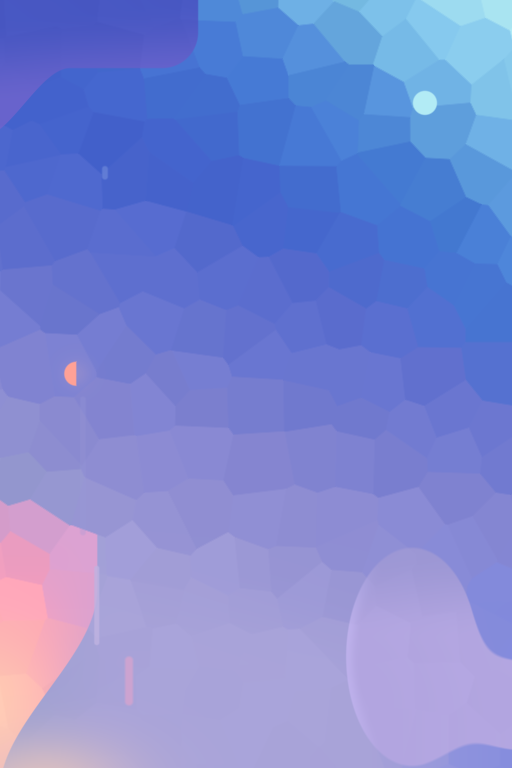
A Shadertoy shader for this background:

```glsl
// Faceted dusk gradient: cellular noise samples a smooth colour field once per cell,
// running from cyan through deep blue to lavender. Soft blobs, a pink corner glow,
// two small discs and faint vertical streaks are laid over it with distance functions.

const float CELLS = 11.0; // cells across the canvas width

vec2 hash2(vec2 p) {
    return fract(sin(vec2(dot(p, vec2(127.1, 311.7)), dot(p, vec2(269.5, 183.3)))) * 43758.5);
}

vec2 siteOf(vec2 id) { return (id + 0.1 + 0.8 * hash2(id)) / CELLS; }

// Coverage of a shape from its signed distance, one pixel soft.
float cover(float d) {
    float px = 1.0 / iResolution.x;
    return 1.0 - smoothstep(-px, px, d);
}

float smoothMin(float a, float b, float k) {
    float h = max(k - abs(a - b), 0.0) / k;
    return min(a, b) - h * h * k * 0.25;
}

// Vertical streak with a soft edge.
float streak(vec2 p, float x, float bottom, float top, float width) {
    float d = length(vec2(p.x - x, p.y - clamp(p.y, bottom, top)));
    return 1.0 - smoothstep(0.4 * width, width, d);
}

vec3 skyField(vec2 p) {
    float fall = 1.5 - p.y - 0.3 * p.x;             // slanted descent from the top
    float corner = 0.8 * (1.0 - p.x) + 1.5 - p.y;   // distance from the upper right
    vec3 c = vec3(0.265, 0.385, 0.80);
    c = mix(c, vec3(0.36, 0.43, 0.81), smoothstep(0.20, 0.45, fall));
    c = mix(c, vec3(0.53, 0.53, 0.82), smoothstep(0.40, 0.80, fall));
    c = mix(c, vec3(0.66, 0.64, 0.85), smoothstep(0.72, 1.15, fall));
    c = mix(c, vec3(0.49, 0.53, 0.87), 0.8 * smoothstep(0.70, 1.0, p.x) * smoothstep(0.7, 0.9, fall));
    c = mix(c, vec3(0.58, 0.62, 0.79), 0.5 * smoothstep(0.25, 0.0, p.x) * smoothstep(0.75, 0.95, fall));
    c = mix(c, vec3(0.27, 0.48, 0.83), 1.0 - smoothstep(0.48, 0.88, corner));
    c = mix(c, vec3(0.34, 0.58, 0.86), 1.0 - smoothstep(0.36, 0.56, corner));
    c = mix(c, vec3(0.47, 0.74, 0.90), 1.0 - smoothstep(0.20, 0.44, corner));
    return mix(c, vec3(0.67, 0.90, 0.95), 1.0 - smoothstep(0.0, 0.24, corner));
}

vec3 pinkField(vec2 p) {
    vec3 c = mix(vec3(1.0, 0.59, 0.73), vec3(0.76, 0.60, 0.81), smoothstep(0.33, 0.53, p.y));
    c = mix(c, vec3(0.84, 0.62, 0.82), smoothstep(0.05, 0.19, p.x));
    vec2 q = (p - vec2(-0.02, 0.12)) / vec2(0.15, 0.20);
    return mix(c, vec3(1.0, 0.79, 0.70), exp(-dot(q, q)));
}

// Colour of one cell; the facets melt into the gradient near the lower left.
vec3 cellColor(vec2 id, vec2 p) {
    vec2 site = siteOf(id);
    float melt = (1.0 - smoothstep(0.15, 0.48, p.y)) * (1.0 - 0.5 * smoothstep(0.5, 0.8, p.x));
    vec2 at = mix(site, p, 0.8 * melt);
    float shade = hash2(id + 7.0).x - 0.5;
    float light = smoothstep(0.7, 0.2, 0.8 * (1.0 - site.x) + 1.5 - site.y);
    vec3 c = skyField(at) + shade * mix(0.018, 0.055, light) * (1.0 - 0.6 * melt);

    // Pink patch: ragged top made of cells, smooth curved right side.
    float ragged = step(site.y, 0.52 - 0.6 * site.x);
    float side = cover(p.x - 0.19 * smoothstep(-0.043, 0.348, p.y));
    return mix(c, pinkField(at) + 0.03 * shade, ragged * side);
}

vec3 facets(vec2 p) {
    vec2 base = floor(p * CELLS), id1 = base, id2 = base;
    float d1 = 9.0, d2 = 9.0;
    for (int j = -2; j <= 2; j++)
    for (int i = -2; i <= 2; i++) {
        vec2 id = base + vec2(i, j);
        float d = length(siteOf(id) - p);
        if (d < d1) { d2 = d1; id2 = id1; d1 = d; id1 = id; }
        else if (d < d2) { d2 = d; id2 = id; }
    }
    vec2 a = siteOf(id1) - p, b = siteOf(id2) - p;
    float border = dot(0.5 * (a + b), normalize(b - a));
    float blend = 0.5 * (1.0 - smoothstep(0.0, 1.0 / iResolution.x, border));
    return mix(cellColor(id1, p), cellColor(id2, p), blend);
}

void mainImage(out vec4 fragColor, in vec2 fragCoord) {
    vec2 p = fragCoord / iResolution.xy * vec2(1.0, 1.5); // width 1, height 1.5
    vec3 col = facets(p);
    float tone = dot(col - skyField(p), vec3(0.33));      // facet relief reused in blobs

    // Warm glow along the lower left edge.
    vec2 g = (p - vec2(0.08, -0.03)) / vec2(0.17, 0.09);
    col = mix(col, vec3(0.90, 0.77, 0.74), 0.85 * exp(-dot(g, g)));

    // Upper left blob: a wavy lower edge with a rounded right end.
    float edge = 0.133 + 0.137 * (1.0 - smoothstep(-0.04, 0.137, p.x));
    vec2 q = vec2(p.x - 0.387, 1.5 - p.y - edge) + 0.07;
    float violet = length(max(q, 0.0)) + min(max(q.x, q.y), 0.0) - 0.07;
    vec3 violetCol = mix(vec3(0.41, 0.39, 0.80), vec3(0.28, 0.34, 0.76),
                         smoothstep(1.31, 1.48, p.y + 0.1 * (0.2 - p.x)));
    col = mix(col, violetCol + 0.3 * tone, cover(violet));

    // Lower right blob: an ellipse fused with a disc beyond the edge.
    float oval = (length((p - vec2(0.805, 0.217)) / vec2(0.129, 0.213)) - 1.0) * 0.125;
    float lilac = smoothMin(oval, length(p - vec2(1.025, 0.119)) - 0.082, 0.137);
    vec3 lilacCol = mix(vec3(0.70, 0.65, 0.88), vec3(0.61, 0.59, 0.83), smoothstep(0.25, 0.43, p.y));
    lilacCol += 0.04 * smoothstep(-0.025, 0.0, lilac) * smoothstep(0.75, 0.68, p.x);
    col = mix(col, lilacCol + 0.4 * tone, cover(lilac));

    // Faint streaks and a pink sliver.
    col = mix(col, vec3(0.75, 0.70, 0.88), 0.8 * streak(p, 0.189, 0.245, 0.39, 0.007));
    col = mix(col, vec3(0.60, 0.60, 0.84), 0.25 * streak(p, 0.162, 0.46, 0.72, 0.008));
    col = mix(col, vec3(0.45, 0.55, 0.86), 0.6 * streak(p, 0.205, 1.155, 1.17, 0.008));
    col = mix(col, vec3(0.86, 0.64, 0.80), 0.7 * streak(p, 0.252, 0.13, 0.21, 0.011));

    // Cyan disc, and a coral half disc with a smudge beside it.
    col = mix(col, vec3(0.70, 0.92, 0.96), cover(length(p - vec2(0.83, 1.299)) - 0.0235));
    vec2 h = p - vec2(0.149, 0.770);
    col = mix(col, vec3(0.60, 0.56, 0.80), 0.6 * exp(-dot(h, h) / 0.0007));
    col = mix(col, vec3(1.0, 0.63, 0.59), cover(max(length(h) - 0.0235, h.x)));

    fragColor = vec4(clamp(col, 0.0, 1.0), 1.0);
}
```
